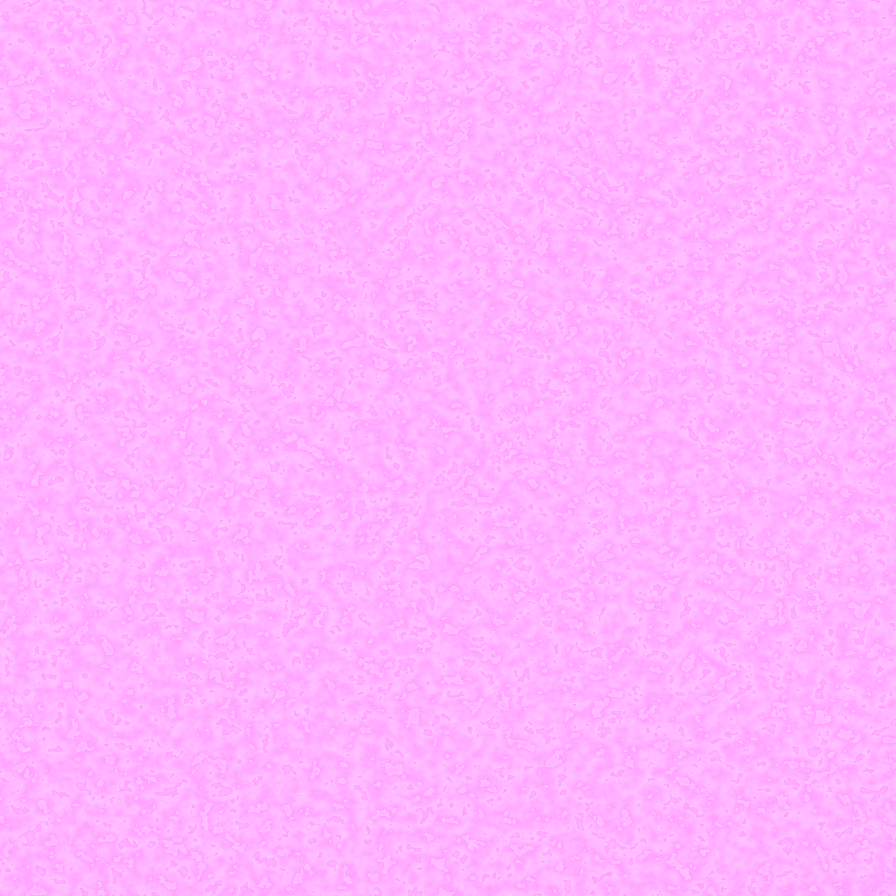
Reproduce this texture procedurally as a WebGL 2 fragment shader.

```glsl
#version 300 es
precision highp float;

// Mottled pink surface: soft gradient noise whose tone wraps around, so the
// lightest and darkest spots flip into crisp, ragged patches, plus faint
// scratches and grain. Only green varies; red and blue stay full.

uniform vec2 u_resolution;
out vec4 fragColor;

const float GREEN_MID = 0.695;
const float GREEN_RANGE = 0.135;     // tone span covered before it wraps

const float CLOUD_SCALE = 48.0;      // cloud cells across the canvas
const float CLOUD_CONTRAST = 2.2;    // higher values wrap more often
const vec2 CLOUD_STRETCH = vec2(0.92, 1.06);

const float RAGGED_SCALE = 150.0;    // cells of the edge roughness
const float RAGGED_STRENGTH = 0.25;
const float WRAP_JUMP = 0.9;         // tone step at a patch edge
const float WRAP_EDGE = 0.06;        // softness of that step

const float SCRATCH_SCALE = 14.0;    // scratch cells across the canvas
const float SCRATCH_WIDTH = 0.0015;
const float SCRATCH_STRENGTH = 0.016;
const float SCRATCH_TILT = 0.7;      // largest angle from horizontal, radians

const float GRAIN_SCALE = 512.0;
const float GRAIN_STRENGTH = 0.012;

const float TAU = 6.2831853;

float hash(vec2 p) {
    return fract(sin(dot(p, vec2(127.1, 311.7))) * 43758.5453);
}

float valueNoise(vec2 p) {
    vec2 cell = floor(p);
    vec2 f = fract(p);
    vec2 blend = f * f * (3.0 - 2.0 * f);
    float bottom = mix(hash(cell), hash(cell + vec2(1.0, 0.0)), blend.x);
    float top = mix(hash(cell + vec2(0.0, 1.0)), hash(cell + vec2(1.0)), blend.x);
    return mix(bottom, top, blend.y);
}

// Slope contribution of one lattice corner.
float cornerSlope(vec2 cell, vec2 corner, vec2 f) {
    float angle = TAU * hash(cell + corner);
    return dot(vec2(cos(angle), sin(angle)), f - corner);
}

float gradientNoise(vec2 p) {
    vec2 cell = floor(p);
    vec2 f = fract(p);
    vec2 blend = f * f * f * (f * (f * 6.0 - 15.0) + 10.0);
    float bottom = mix(cornerSlope(cell, vec2(0.0), f),
                       cornerSlope(cell, vec2(1.0, 0.0), f), blend.x);
    float top = mix(cornerSlope(cell, vec2(0.0, 1.0), f),
                    cornerSlope(cell, vec2(1.0), f), blend.x);
    return mix(bottom, top, blend.y);
}

// Normalized fractal sum; each octave is turned to hide the lattice.
float fractalNoise(vec2 p, int octaves) {
    const mat2 TURN = mat2(0.8, 0.6, -0.6, 0.8);
    float sum = 0.0;
    float total = 0.0;
    float weight = 1.0;
    for (int i = 0; i < octaves; i++) {
        p = TURN * p + vec2(17.3, 9.1);
        sum += weight * gradientNoise(p);
        total += weight;
        weight *= 0.5;
        p *= 2.07;
    }
    return sum / total;
}

// Rises from 0 to 1 where the tone leaves its range.
float overflow(float tone) {
    return smoothstep(0.5 - WRAP_EDGE, 0.5 + WRAP_EDGE, tone);
}

// One thin stroke per cell, checked against the neighbouring cells.
float scratches(vec2 uv) {
    vec2 p = uv * SCRATCH_SCALE;
    float cover = 0.0;
    for (int i = 0; i < 9; i++) {
        vec2 cell = floor(p) + vec2(i % 3 - 1, i / 3 - 1);
        vec2 offset = p - cell - vec2(hash(cell + 3.7), hash(cell + 8.2));
        float angle = (hash(cell + 14.9) * 2.0 - 1.0) * SCRATCH_TILT;
        vec2 heading = vec2(cos(angle), sin(angle));
        float reach = mix(0.2, 0.7, hash(cell + 21.4));
        float along = clamp(dot(offset, heading), -reach, reach);
        float d = length(offset - heading * along) / SCRATCH_SCALE;
        float line = 1.0 - smoothstep(0.0, SCRATCH_WIDTH, d);
        cover = max(cover, hash(cell + 30.6) * line);
    }
    return cover;
}

void main() {
    vec2 uv = gl_FragCoord.xy / u_resolution;

    // Soft clouds, with a rougher copy that decides where the tone wraps
    float cloud = fractalNoise(uv * CLOUD_SCALE * CLOUD_STRETCH, 3);
    float roughness = RAGGED_STRENGTH * fractalNoise(uv * RAGGED_SCALE + 51.0, 2);
    float tone = CLOUD_CONTRAST * cloud;
    float ragged = CLOUD_CONTRAST * (cloud + roughness);

    // Crisp patches
    tone -= WRAP_JUMP * (overflow(ragged) - overflow(-ragged));
    float green = GREEN_MID + GREEN_RANGE * clamp(tone, -0.5, 0.5);

    // Scratches and grain
    green += SCRATCH_STRENGTH * scratches(uv);
    green += GRAIN_STRENGTH * (valueNoise(uv * GRAIN_SCALE - 0.5) - 0.5);

    fragColor = vec4(1.0, green, 1.0, 1.0);
}
```
